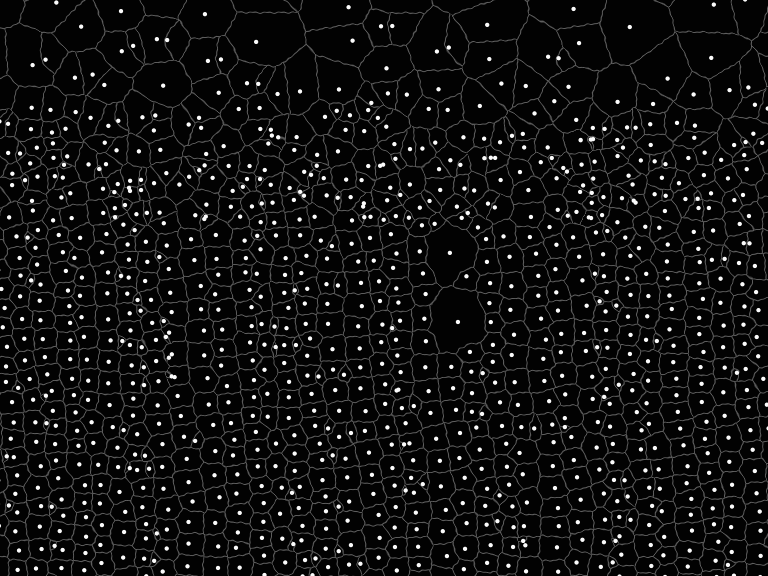
Write a Shadertoy shader that draws this pattern.

```glsl
#define COLUMN_PITCH 0.039
#define ROW_MIN 0.029
#define ROW_MAX 0.042
#define DOT_RADIUS 0.0037
#define LINE_HALF_WIDTH 0.0009
#define LINE_TONE 0.37
#define DOT_TONE 0.985
#define BACK_TONE 0.006
#define BUD_WEIGHT -0.008
#define TOP_KEEP 0.26
#define WOBBLE 0.0009
#define REACH 4

// Nearest and second nearest cell, each with its direction, plus the nearest dot
struct Cells {
    float first, second, dotDist;
    vec2 firstDir, secondDir;
};

float hash(vec2 p) {
    vec3 q = fract(p.xyx * vec3(0.1031, 0.1030, 0.0973));
    q += dot(q, q.yzx + 33.33);
    return fract((q.x + q.y) * q.z);
}

vec2 hash2(vec2 p) {
    return vec2(hash(p + 17.3), hash(p + 71.9));
}

// Slow sideways lean shared by all columns
float drift(float y) {
    return -0.05 * y + 0.008 * sin(6.0 * y + 0.7) + 0.004 * sin(15.0 * y);
}

// Layered sines that roughen the cell walls
vec2 wobble(vec2 p) {
    return WOBBLE * (sin(p.yx * vec2(230.0, 260.0) + 4.0 * sin(p * 47.0))
                   + 0.6 * sin(p.yx * 510.0 + p * 190.0));
}

// Additively weighted cell: larger weights push the walls outward
void addSite(inout Cells c, vec2 p, vec2 wallPoint, vec2 site, float weight) {
    vec2 toSite = wallPoint - site;
    float d = length(toSite);
    float f = d - weight;
    vec2 dir = toSite / max(d, 1e-5);
    c.dotDist = min(c.dotDist, length(p - site));
    if (f < c.first) {
        c.second = c.first;
        c.secondDir = c.firstDir;
        c.first = f;
        c.firstDir = dir;
    } else if (f < c.second) {
        c.second = f;
        c.secondDir = dir;
    }
}

// Two wide vessels: centre in xy, clearing radius in z
vec3 vessel(int k) {
    float t = float(k);
    return vec3(0.781 + 0.014 * t, 0.561 - 0.12 * t, 0.047 + 0.008 * t);
}

bool insideVessel(vec2 site) {
    for (int k = 0; k < 2; k++) {
        vec3 v = vessel(k);
        if (distance(site, v.xy) < v.z) return true;
    }
    return false;
}

Cells findCells(vec2 p) {
    Cells c = Cells(9.0, 9.0, 9.0, vec2(1.0, 0.0), vec2(-1.0, 0.0));
    vec2 wallPoint = p + wobble(p);
    float column0 = floor((p.x - drift(p.y)) / COLUMN_PITCH);

    for (int i = -REACH; i <= REACH; i++) {
        float column = column0 + float(i);
        vec2 trait = hash2(vec2(column, 5.0));
        float rowPitch = mix(ROW_MIN, ROW_MAX, trait.x);
        float phase = trait.y;
        float crowded = step(0.72, hash(vec2(column, 31.0)));
        float columnX = (column + 0.5 + 0.5 * (hash(vec2(column, 9.0)) - 0.5)) * COLUMN_PITCH;
        float row0 = floor(p.y / rowPitch - phase);

        for (int j = -REACH; j <= REACH; j++) {
            vec2 id = vec2(column, row0 + float(j));
            float y = (id.y + 0.5 + phase) * rowPitch;

            // Thin the staggered lattice toward the top
            float keep = mix(1.3, TOP_KEEP, smoothstep(0.68, 0.93, y));
            float rank = fract((id.x + 2.0 * id.y) * 0.25) + 0.45 * hash(id + 3.7);
            if (rank > keep) continue;

            // Orderly files below, loose scatter above
            float disorder = mix(0.24, 0.85, smoothstep(0.48, 0.74, y));
            vec2 jitter = (hash2(id) - 0.5) * disorder;
            vec2 site = vec2(columnX + drift(y) + 0.004 * sin(9.0 * y + 6.3 * phase), y);
            site += jitter * vec2(COLUMN_PITCH, rowPitch);
            if (!insideVessel(site))
                addSite(c, p, wallPoint, site, 0.007 * (hash(id + 41.0) - 0.5));

            // Small buds sit between files, in crowded columns and the middle band
            float band = smoothstep(0.55, 0.64, y) * (1.0 - smoothstep(0.72, 0.8, y));
            if (hash(id + 57.0) < 0.05 + 0.28 * crowded + 0.17 * band) {
                vec2 r = hash2(id + 83.0) - 0.5;
                vec2 bud = site + vec2(0.02 + 0.006 * r.x, 0.024 * r.y);
                if (!insideVessel(bud)) addSite(c, p, wallPoint, bud, BUD_WEIGHT);
            }
        }
    }
    for (int k = 0; k < 2; k++) {
        vec3 v = vessel(k);
        addSite(c, p, wallPoint, v.xy, 0.6 * v.z);
    }
    return c;
}

void mainImage(out vec4 fragColor, in vec2 fragCoord) {
    float px = 1.0 / iResolution.y;
    vec2 p = fragCoord * px;
    Cells c = findCells(p);

    // Box-filtered wall coverage and smooth dots
    float wall = (c.second - c.first) / max(length(c.secondDir - c.firstDir), 0.15);
    float line = max(min(wall + 0.5 * px, LINE_HALF_WIDTH) - max(wall - 0.5 * px, -LINE_HALF_WIDTH), 0.0) / px;
    float spot = 1.0 - smoothstep(-0.6 * px, 0.6 * px, c.dotDist - DOT_RADIUS);

    float tone = mix(BACK_TONE, LINE_TONE, line);
    fragColor = vec4(vec3(mix(tone, DOT_TONE, spot)), 1.0);
}
```
